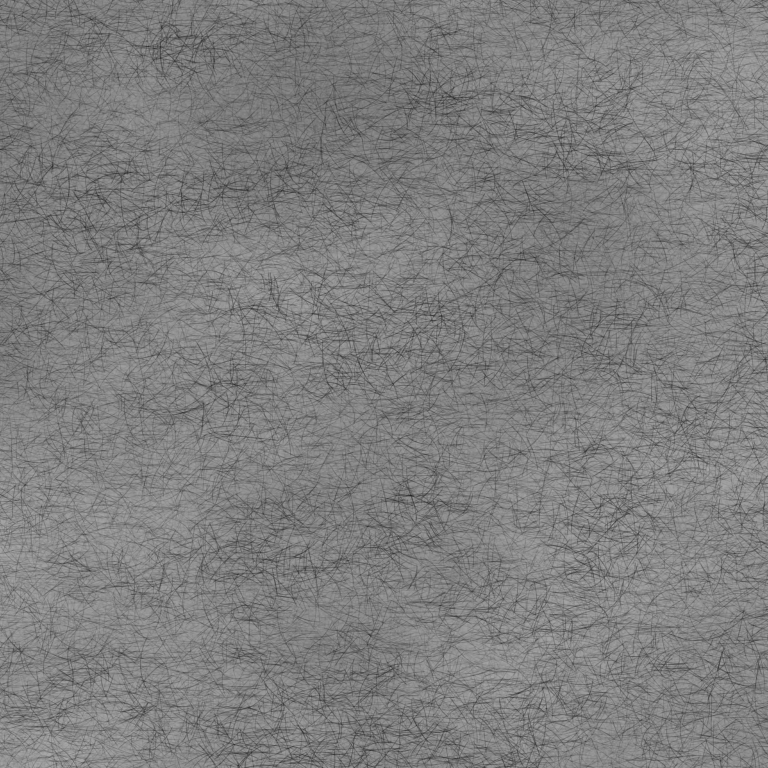
A WebGL 2 fragment shader for this texture:

```glsl
#version 300 es
precision highp float;
precision highp int;

uniform vec2 u_resolution;
out vec4 fragColor;

const float PI = 3.14159265;
const float BASE_TONE = 0.57;
const float CLOUD_DEPTH = 0.22;
const float GRAIN_DEPTH = 0.06;
const float GRAIN_SCALE = 430.0;
const int FIBRE_LAYERS = 32;
const float CELL_SMALL = 0.024;
const float CELL_LARGE = 0.055;
const float FIBRE_HALF_WIDTH = 0.00055;
const float FIBRE_BEND = 0.35;
const float HORIZONTAL_BIAS = 0.12;
const float FAINT_INK = 0.05;
const float STRONG_INK = 0.24;

uvec3 hashBits(ivec3 p) {
    uvec3 v = uvec3(p) * 1664525u + 1013904223u;
    v.x += v.y * v.z;
    v.y += v.z * v.x;
    v.z += v.x * v.y;
    v ^= v >> 16u;
    v.x += v.y * v.z;
    v.y += v.z * v.x;
    v.z += v.x * v.y;
    return v;
}

vec3 highUnit(uvec3 bits) { return vec3(bits >> 16u) / 65535.0; }
vec3 lowUnit(uvec3 bits) { return vec3(bits & 0xffffu) / 65535.0; }

float lattice(ivec2 cell, int seed) {
    return highUnit(hashBits(ivec3(cell, seed))).x;
}

float valueNoise(vec2 p, int seed) {
    ivec2 cell = ivec2(floor(p));
    vec2 f = fract(p);
    f = f * f * (3.0 - 2.0 * f);
    float bottom = mix(lattice(cell, seed), lattice(cell + ivec2(1, 0), seed), f.x);
    float top = mix(lattice(cell + ivec2(0, 1), seed), lattice(cell + ivec2(1, 1), seed), f.x);
    return mix(bottom, top, f.y);
}

float fbm(vec2 p, int seed) {
    float sum = 0.0;
    float amplitude = 0.5;
    for (int octave = 0; octave < 4; octave++) {
        sum += amplitude * valueNoise(p, seed + octave);
        p = mat2(1.6, 1.2, -1.2, 1.6) * p + 3.7;
        amplitude *= 0.5;
    }
    return sum / 0.9375;
}

// Box-filtered coverage of a thin stroke at a given distance from its axis
float strokeCoverage(float dist, float halfWidth, float pixel) {
    return clamp(0.5 + (halfWidth - dist) / pixel, 0.0, 1.0)
         - clamp(0.5 - (halfWidth + dist) / pixel, 0.0, 1.0);
}

// One gently bowed fibre per cell, gathered from the neighbouring cells
float fibreLayer(vec2 uv, int layer, float cellSize, float pixel) {
    vec2 p = uv / cellSize + highUnit(hashBits(ivec3(layer, 71, 19))).xy * 40.0;
    ivec2 home = ivec2(floor(p));
    float ink = 0.0;
    for (int j = -1; j <= 1; j++) {
        for (int i = -1; i <= 1; i++) {
            ivec2 cell = home + ivec2(i, j);
            uvec3 bits = hashBits(ivec3(cell, layer + 100));
            vec3 place = highUnit(bits);
            vec3 shape = lowUnit(bits);

            float angle = PI * place.z - HORIZONTAL_BIAS * sin(2.0 * PI * place.z) * PI;
            vec2 axis = vec2(cos(angle), sin(angle));
            vec2 offset = p - vec2(cell) - place.xy;
            float along = dot(offset, axis);
            float across = dot(offset, vec2(-axis.y, axis.x));

            float bend = (shape.x * 2.0 - 1.0) * FIBRE_BEND;
            float slope = 2.0 * bend * along;
            float dist = abs(across - bend * along * along) * inversesqrt(1.0 + slope * slope);
            float halfLength = mix(0.5, 0.95, shape.y);
            float ends = 1.0 - smoothstep(halfLength * 0.8, halfLength, abs(along));
            float strength = FAINT_INK + STRONG_INK * shape.z * shape.z * shape.z;
            ink += strength * ends * strokeCoverage(dist * cellSize, FIBRE_HALF_WIDTH, pixel);
        }
    }
    return ink;
}

void main() {
    vec2 uv = gl_FragCoord.xy / u_resolution.y;
    float pixel = 1.0 / u_resolution.y;

    // Mat of overlapping fibres in mixed lengths
    float ink = 0.0;
    for (int layer = 0; layer < FIBRE_LAYERS; layer++) {
        float t = float(layer) / float(FIBRE_LAYERS - 1);
        ink += fibreLayer(uv, layer, mix(CELL_SMALL, CELL_LARGE, t * t), pixel);
    }

    // Denser tangles, slightly stretched sideways
    ink *= mix(0.4, 1.6, fbm(uv * vec2(9.0, 15.0), 11));

    // Broad clouds and fine grain
    float cloud = fbm(uv * vec2(2.6, 3.4) + 5.0, 31) - 0.5;
    float grain = valueNoise(uv * GRAIN_SCALE, 53) - 0.5;
    float tone = (BASE_TONE + CLOUD_DEPTH * cloud) * exp(-ink) + GRAIN_DEPTH * grain;

    fragColor = vec4(vec3(clamp(tone, 0.0, 1.0)), 1.0);
}
```
